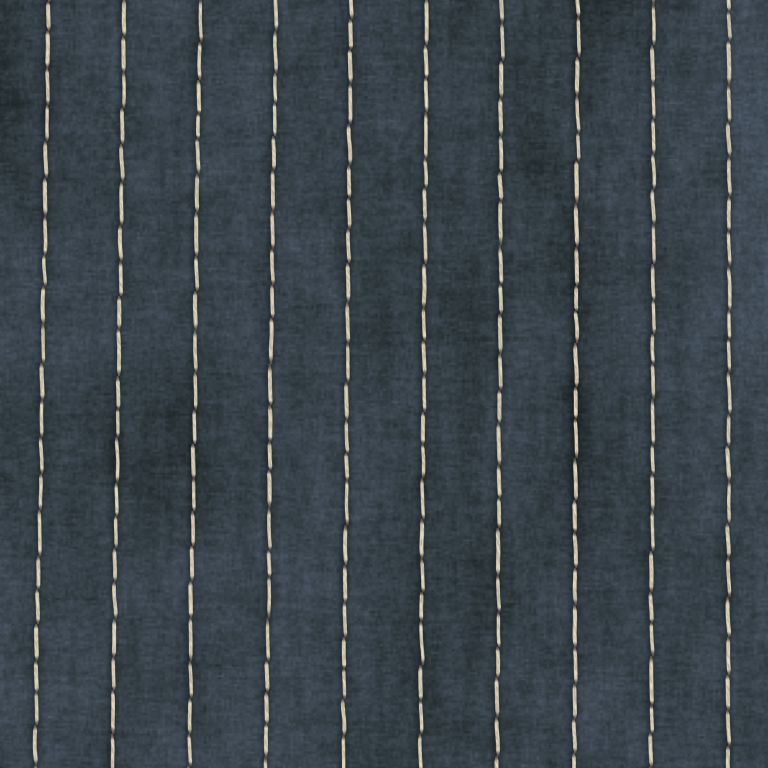
A three.js fragment shader for this texture:

```glsl
#define STRIPE_START 0.0456
#define STRIPE_PITCH 0.1003
#define STRIPE_LEAN 0.0182
#define PITCH_TAPER 0.0019
#define STITCHES 21.0
#define THREAD_HALF_WIDTH 0.0029
#define WEAVE_COUNT 300.0
#define MOTTLE 1.25
#define DARK_CLOTH vec3(0.175, 0.215, 0.235)
#define LIGHT_CLOTH vec3(0.255, 0.300, 0.345)
#define THREAD_COLOR vec3(0.85, 0.81, 0.72)
#define KNOT_COLOR vec3(0.42, 0.38, 0.33)

varying vec2 vUv;

float hash(vec2 p) {
  vec3 q = fract(vec3(p.xyx) * 0.1031);
  q += dot(q, q.yzx + 33.33);
  return fract((q.x + q.y) * q.z);
}

float noise(vec2 p) {
  vec2 cell = floor(p);
  vec2 f = fract(p);
  f = f * f * (3.0 - 2.0 * f);
  float low = mix(hash(cell), hash(cell + vec2(1.0, 0.0)), f.x);
  float high = mix(hash(cell + vec2(0.0, 1.0)), hash(cell + 1.0), f.x);
  return mix(low, high, f.y);
}

float fbm(vec2 p) {
  float sum = 0.0;
  float gain = 0.5;
  for (int i = 0; i < 5; i++) {
    sum += gain * noise(p);
    p = p * 2.03 + 17.3;
    gain *= 0.55;
  }
  return sum;
}

float softSpot(vec2 uv, vec2 center, vec2 radius) {
  vec2 q = (uv - center) / radius;
  return exp(-dot(q, q));
}

vec3 cloth(vec2 uv) {
  // Faded dye in broad clouds and blotches
  float tone = 0.48 + MOTTLE * (fbm(uv * 5.0 + 3.0) - 0.54);
  tone += 0.75 * (fbm(uv * vec2(34.0, 22.0)) - 0.54);

  // Worn streaks along both thread directions
  tone += 0.35 * (noise(uv * vec2(95.0, 9.0)) - 0.5);
  tone += 0.28 * (noise(uv * vec2(14.0, 170.0) + 40.0) - 0.5);

  // Fine irregular weave
  vec2 weave = uv * WEAVE_COUNT;
  tone += 0.50 * (noise(weave * vec2(0.35, 1.0)) - 0.5);
  tone += 0.40 * (noise(weave * vec2(1.0, 0.35) + 91.0) - 0.5);
  tone += 0.45 * (noise(weave + 57.0) - 0.5);

  // Creases and pale areas
  tone -= 0.75 * softSpot(uv, vec2(0.0, 0.92), vec2(0.07, 0.18));
  tone -= 0.75 * softSpot(uv, vec2(0.752, 0.47), vec2(0.018, 0.16));
  tone -= 0.35 * softSpot(uv, vec2(0.70, 0.78), vec2(0.06, 0.10));
  tone += 0.40 * softSpot(uv, vec2(0.98, 0.75), vec2(0.05, 0.28));
  tone += 0.25 * softSpot(uv, vec2(0.68, 0.50), vec2(0.03, 0.25));

  // Sparse pale slubs
  float slub = smoothstep(0.86, 0.98, noise(uv * vec2(110.0, 260.0) + 8.0));
  tone += 0.55 * slub * noise(uv * 18.0 + 70.0);
  return mix(DARK_CLOTH, LIGHT_CLOTH, clamp(tone, -0.6, 1.8));
}

void main() {
  vec2 uv = vUv;
  vec3 color = cloth(uv);

  // Nearest stripe, with a slight lean that fades to the right
  float start = STRIPE_START + STRIPE_LEAN * uv.y;
  float pitch = STRIPE_PITCH - PITCH_TAPER * uv.y;
  float stripe = floor((uv.x - start) / pitch + 0.5);
  float offset = uv.x - start - stripe * pitch;

  // Stitches of uneven length, each shifted and slanted
  float along = uv.y * STITCHES + 9.0 * hash(vec2(stripe + 5.0, 2.0));
  along += 0.5 * noise(vec2(along * 0.7, stripe * 7.0 + 100.0));
  float part = fract(along);
  float variation = hash(vec2(floor(along) + 20.0, stripe * 3.0 + 11.0));
  offset += 0.0016 * (variation - 0.5) + 0.0018 * (part - 0.5);
  offset += 0.0018 * (noise(vec2(uv.y * 35.0, stripe * 5.0 + 60.0)) - 0.5);

  // Shadow pressed into the cloth
  float shadow = exp(-pow((offset + 0.001) / 0.0062, 2.0));
  color *= 1.0 - 0.30 * shadow;

  // Thread narrows and darkens at stitch ends
  float body = smoothstep(0.0, 0.16, min(part, 1.0 - part));
  float halfWidth = THREAD_HALF_WIDTH * mix(0.65, 0.9 + 0.2 * variation, body);
  float edge = max(fwidth(uv.x), 0.0012);
  float mask = 1.0 - smoothstep(halfWidth - edge, halfWidth + 0.4 * edge, abs(offset));
  float ply = noise(vec2(offset * 500.0 + stripe * 13.0 + 50.0, uv.y * 240.0 + offset * 300.0));
  vec3 thread = mix(KNOT_COLOR, THREAD_COLOR, body);
  thread *= 0.86 + 0.22 * ply - 0.15 * pow(abs(offset) / halfWidth, 2.0);
  color = mix(color, thread, mask * mix(0.75, 1.0, body));

  gl_FragColor = vec4(clamp(color, 0.0, 1.0), 1.0);
}
```
